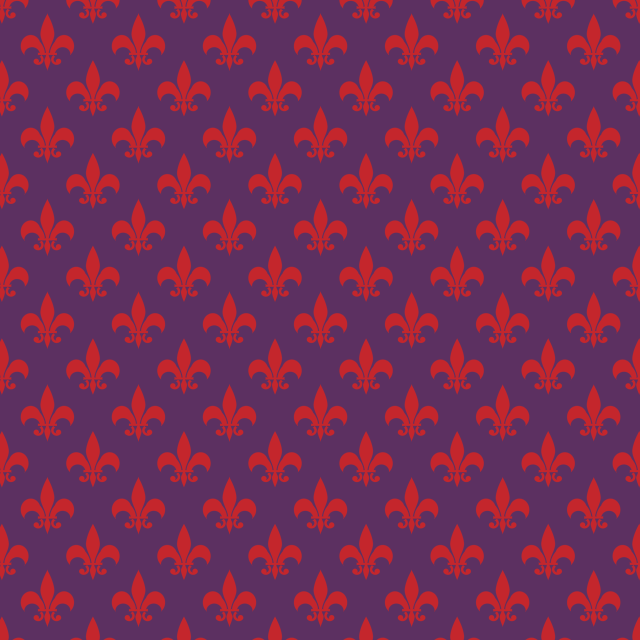
Write a three.js fragment shader that draws this pattern.

```glsl
varying vec2 vUv;

// Approximate signed distance to an ellipse.
float ellipse(vec2 p, vec2 radii) {
  return (length(p / radii) - 1.0) * min(radii.x, radii.y);
}

// Central petal above the band, flowing into the pointed tail below it.
float petal(vec2 p) {
  float halfWidth = 2.5 + 10.0 * smoothstep(0.0, 36.0, p.y) + 3.0 * smoothstep(2.0, 12.0, -p.y);
  halfWidth *= 1.0 - pow(max(p.y / 36.0 - 1.0, 0.0), 1.6);
  halfWidth *= 1.0 - pow(max((-12.0 - p.y) / 17.0, 0.0), 1.4);
  return (p.x - halfWidth) * 0.93;
}

// Drooping side leaf: a lobe and its stem, hollowed from below.
float leaf(vec2 p) {
  float lobe = ellipse(p - vec2(30.0, 14.0), vec2(18.0, 20.0));
  float innerEdge = (4.5 + 0.0186 * p.y * p.y - p.x) * 0.88;
  float stem = max(max(innerEdge, p.x - 18.0), abs(p.y - 11.0) - 11.0);
  float hollow = ellipse(p - vec2(27.5, -1.0), vec2(14.0, 13.0));
  return max(min(lobe, stem), -hollow);
}

// Small hook under the band, ending in a ball.
float curl(vec2 p) {
  vec2 q = p - vec2(16.5, -10.0);
  float hook = max(abs(length(q) - 7.5) - 2.2, (q.x + q.y - 2.0) * 0.707);
  float ball = length(p - vec2(20.0, -13.5)) - 4.8;
  return min(hook, ball);
}

// Mirrored lily with its origin at the middle of the band.
float lily(vec2 p) {
  p.x = abs(p.x);
  float band = max(p.x - 17.0, abs(p.y) - 2.0);
  return min(min(petal(p), leaf(p)), min(curl(p), band));
}

// Wraps a point into a cell centred on the origin.
vec2 wrap(vec2 p, vec2 cell) {
  return mod(p + 0.5 * cell, cell) - 0.5 * cell;
}

void main() {
  // Two interleaved grids, 1152 units across the canvas.
  vec2 cell = vec2(163.9, 166.9);
  vec2 p = vUv * 1152.0 - vec2(85.3, 53.6);
  float d = min(lily(wrap(p, cell)), lily(wrap(p + 0.5 * cell, cell)));

  float edge = 0.7 * 1152.0 * fwidth(vUv.x);
  vec3 plum = vec3(0.36, 0.19, 0.38);
  vec3 scarlet = vec3(0.767, 0.15, 0.174);
  gl_FragColor = vec4(mix(scarlet, plum, smoothstep(-edge, edge, d)), 1.0);
}
```
